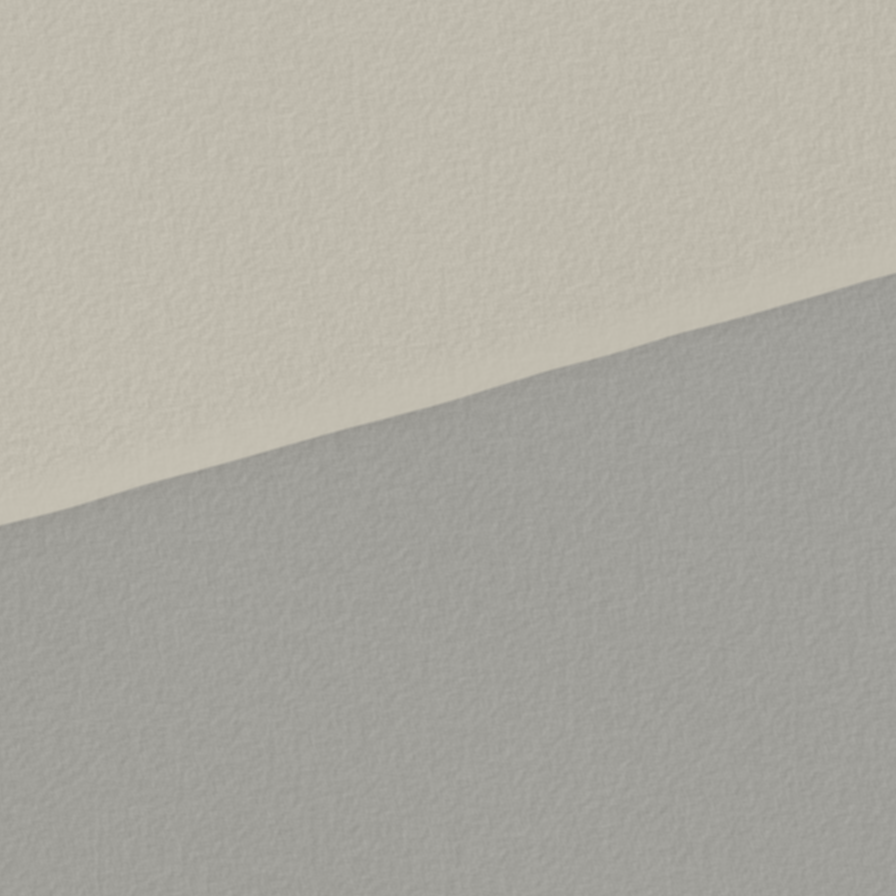
Reproduce this texture procedurally as a WebGL 2 fragment shader.

```glsl
#version 300 es
precision highp float;
// Fine-grained plaster wall: a warm pale plane above a slanted edge, a grey shaded plane below.

uniform vec2 u_resolution;
out vec4 fragColor;

vec2 hashGradient(vec2 cell) {
    vec3 p = fract(cell.xyx * vec3(0.1031, 0.1030, 0.0973));
    p += dot(p, p.yzx + 33.33);
    float angle = 6.2832 * fract((p.x + p.y) * p.z);
    return vec2(cos(angle), sin(angle));
}

float gradientNoise(vec2 p) {
    vec2 cell = floor(p), f = p - cell;
    vec2 blend = f * f * f * (f * (f * 6.0 - 15.0) + 10.0);
    float a = dot(hashGradient(cell), f);
    float b = dot(hashGradient(cell + vec2(1, 0)), f - vec2(1, 0));
    float c = dot(hashGradient(cell + vec2(0, 1)), f - vec2(0, 1));
    float d = dot(hashGradient(cell + vec2(1, 1)), f - vec2(1, 1));
    return mix(mix(a, b, blend.x), mix(c, d, blend.x), blend.y);
}

// Stipple relief of the plaster, summed over three octaves
float plasterHeight(vec2 p) {
    float height = 0.0, weight = 0.5;
    for (int i = 0; i < 3; i++) {
        height += weight * gradientNoise(p);
        p = mat2(0.8, 0.6, -0.6, 0.8) * p * 1.8 + 17.3;
        weight *= 0.6;
    }
    return height;
}

void main() {
    vec2 uv = gl_FragCoord.xy / u_resolution;

    // Signed height above the slanted edge, with a slight waver
    float above = uv.y - (0.412 + 0.283 * uv.x);
    above += 0.003 * gradientNoise(vec2(uv.x * 9.0, 4.5));
    float soft = max(0.0025, 0.75 / u_resolution.y);
    float lit = smoothstep(-soft, soft, above);

    // Flat tones with broad, faint changes of light
    float broad = gradientNoise(uv * 2.5 + 8.0);
    vec3 warmPlane = vec3(0.746, 0.728, 0.678) + 0.008 * broad;
    warmPlane += 0.008 * (0.5 - uv.x);
    vec3 greyPlane = vec3(0.627, 0.624, 0.602) + 0.008 * broad;
    greyPlane += vec3(0.002, 0.003, 0.006) * (uv.x - 0.5);

    // Smooth pale band over the edge, darker rim beneath it
    float paleBand = smoothstep(0.065, 0.015, above);
    warmPlane += vec3(0.016, 0.016, 0.014) * paleBand;
    greyPlane -= vec3(0.022, 0.025, 0.026) * exp(-abs(above) * 65.0);
    vec3 color = mix(greyPlane, warmPlane, lit);

    // Side light on the relief, calmer on the pale band
    vec2 grain = uv * 105.0;
    float relief = plasterHeight(grain) - plasterHeight(grain + vec2(0.35, -0.25));
    float calm = 1.0 - 0.6 * paleBand * lit;
    color += 0.055 * calm * relief;
    color += 0.012 * calm * gradientNoise(uv * 48.0 + 31.0);

    // Faint vertical streaks
    color += 0.005 * gradientNoise(uv * vec2(110.0, 9.0) + 5.0);

    fragColor = vec4(clamp(color, 0.0, 1.0), 1.0);
}
```
